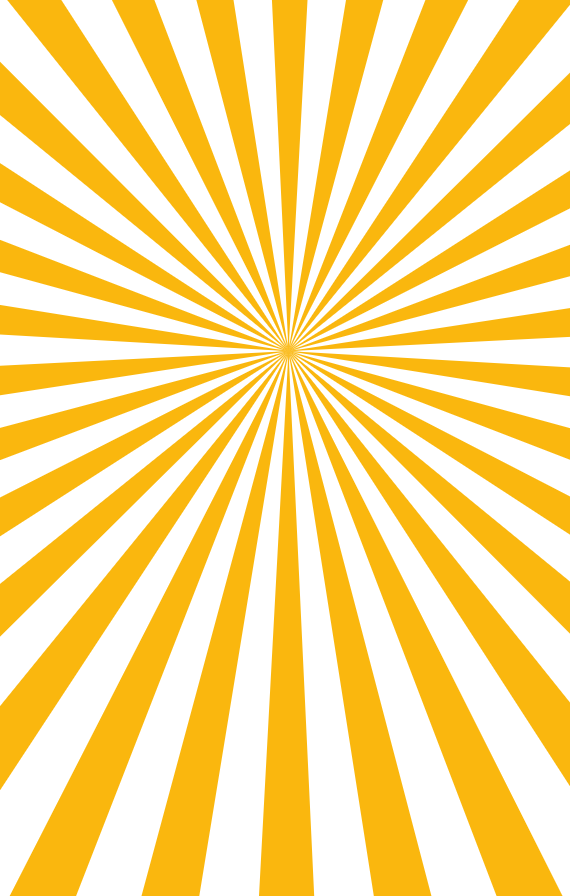
A WebGL 2 fragment shader for this background:

```glsl
#version 300 es
precision highp float;
// Sunburst: thirty amber rays on white, spreading from a hub above the middle.
// The polar angle is folded into one ray, and the arc length to the ray's
// edge gives an even one-pixel smoothing at every radius.

uniform vec2 u_resolution;
out vec4 outColor;

// Coverage of the rays at p; pixel is the size of one pixel in canvas heights.
float rayCoverage(vec2 p, float pixel) {
    float period = radians(12.0);
    float angle = atan(p.x, p.y) - radians(0.2);
    float offAxis = abs(fract(angle / period + 0.5) - 0.5) * period;
    float edge = (radians(2.9) - offAxis) * length(p);
    return clamp(edge / pixel + 0.5, 0.0, 1.0);
}

void main() {
    vec2 p = (gl_FragCoord.xy - 0.5 * u_resolution) / u_resolution.y;
    p -= vec2(0.0039, 0.1081);

    float coverage = rayCoverage(p, 1.0 / u_resolution.y);

    // The rays run together into a small amber hub.
    float hub = 1.0 - smoothstep(0.002, 0.016, length(p));
    coverage = mix(coverage, 1.0, 0.75 * hub);

    vec3 amber = vec3(0.98, 0.718, 0.055);
    outColor = vec4(mix(vec3(1.0), amber, coverage), 1.0);
}
```
